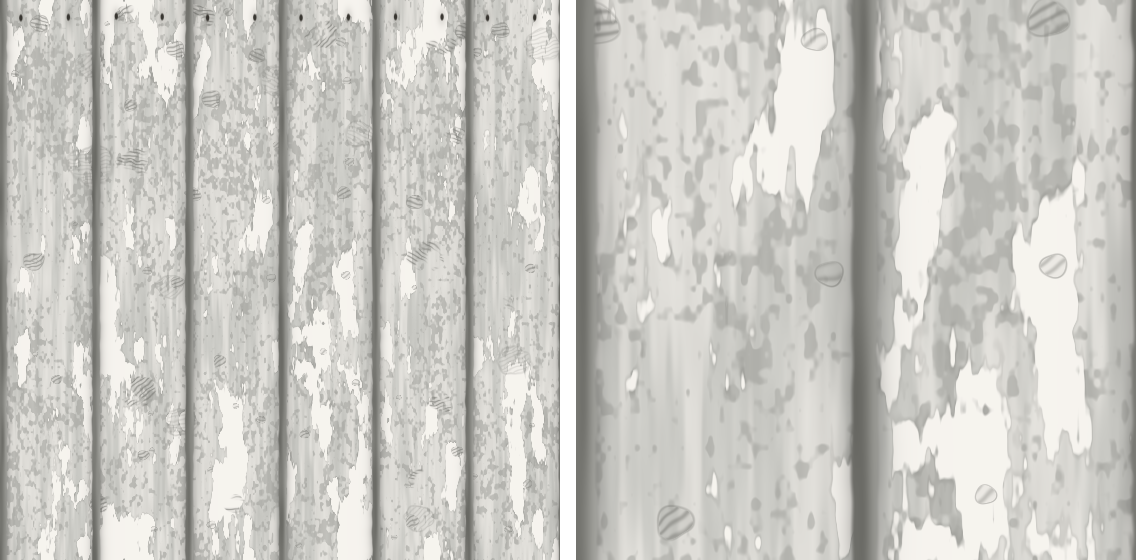
Left: the whole. Right: its middle third, enlarged.
Reproduce this texture procedurally as a Shadertoy shader.

```glsl
// Weathered whitewashed boards: six vertical planks with dark grooves, flaking
// paint, grain, hatched knots and nails. Stretched wrapping noise makes paint and
// grain, wrapping cells scatter the knots, so the square tiles on both axes.

const float PLANKS = 6.0;
const float GROOVE_SHIFT = 0.031;   // groove offset, in plank widths
const vec3 PAINT  = vec3(0.965, 0.955, 0.935);
const vec3 LIGHT  = vec3(0.875, 0.868, 0.848);
const vec3 MID    = vec3(0.79, 0.79, 0.77);
const vec3 GRIT   = vec3(0.66, 0.66, 0.64);
const vec3 SHADOW = vec3(0.45, 0.45, 0.43);
const vec3 RUST   = vec3(0.22, 0.21, 0.19);

float hash(vec2 p, float seed) {
    vec3 q = fract(p.xyx * vec3(0.1031, 0.1030, 0.0973) + seed * 0.137);
    q += dot(q, q.yzx + 33.33);
    return fract((q.x + q.y) * q.z);
}

// Value noise that wraps after freq cells
float noise(vec2 uv, vec2 freq, float seed) {
    vec2 p = uv * freq, i = floor(p), f = fract(p);
    f = f * f * (3.0 - 2.0 * f);
    vec2 a = mod(i, freq), b = mod(i + 1.0, freq);
    return mix(mix(hash(a, seed), hash(vec2(b.x, a.y), seed), f.x),
               mix(hash(vec2(a.x, b.y), seed), hash(b, seed), f.x), f.y);
}

float fbm(vec2 uv, vec2 freq, float gain, int octaves, float seed) {
    float sum = 0.0, total = 0.0, amp = 1.0;
    for (int k = 0; k < octaves; k++) {
        sum += amp * noise(uv, freq, seed + float(k) * 7.31);
        total += amp;
        amp *= gain;
        freq *= 2.0;
    }
    return sum / total;
}

// Scattered ovals filled with tilted hatching: darkness from 0 to 1
float knots(vec2 uv, float grid, vec2 radii, float chance, float rim, float seed) {
    vec2 p = uv * grid, home = floor(p);
    float dark = 0.0;
    float warp = noise(uv, vec2(90.0), seed);
    for (int y = -1; y <= 1; y++)
    for (int x = -1; x <= 1; x++) {
        vec2 cell = home + vec2(x, y), id = mod(cell, grid);
        if (hash(id, seed) > chance) continue;
        vec2 jitter = vec2(hash(id, seed + 1.7), hash(id, seed + 3.1));
        vec2 d = (p - cell - 0.15 - 0.7 * jitter) / grid;
        float size = hash(id, seed + 4.9), tilt = 1.4 * hash(id, seed + 6.3) - 0.9;
        float radius = mix(radii.x, radii.y, size * size);
        float angle = atan(d.y, d.x);
        float r = length(d * vec2(0.95, 1.1)) / radius;
        r += 0.07 * sin(3.0 * angle + 9.0 * size) + 0.25 * (warp - 0.5);
        float across = dot(d, vec2(sin(tilt), cos(tilt)));
        float hatch = 0.5 + 0.5 * sin(across * 950.0 + warp * 5.0);
        float inside = 1.0 - smoothstep(0.85, 1.0, r);
        float edge = 1.0 - smoothstep(0.0, 0.13, abs(r - 0.92));
        dark = max(dark, inside * (0.2 + 0.8 * hatch * hatch) * (1.0 - 0.5 * rim));
        dark = max(dark, edge * rim * (0.4 + 0.6 * warp));
    }
    return dark;
}

// Streaky grey wood, gritty wear and flakes of white paint
vec3 boardSurface(vec2 uv, float plank) {
    float streak = fbm(uv, vec2(72.0, 5.0), 0.6, 3, plank + 10.0);
    float wear = fbm(uv, vec2(18.0, 8.0), 0.6, 3, plank + 30.0);
    float speck = fbm(uv, vec2(150.0, 90.0), 0.7, 2, plank + 50.0);
    float flake = fbm(uv, vec2(26.0, 8.0), 0.62, 5, plank + 70.0);
    vec3 color = mix(LIGHT, MID, smoothstep(0.42, 0.68, streak));
    float grit = smoothstep(0.52, 0.72, speck + 0.7 * (wear - 0.5));
    color = mix(color, GRIT, 0.65 * grit);
    color += 0.05 * (noise(uv, vec2(240.0, 24.0), plank + 90.0) - 0.5);
    float lip = smoothstep(0.575, 0.605, flake) - smoothstep(0.605, 0.62, flake);
    color -= 0.05 * lip;
    return mix(color, PAINT, smoothstep(0.605, 0.628, flake));
}

// Oval nail head with a soft stain around it
float nail(vec2 d) {
    float r = length(d / vec2(0.0042, 0.0085));
    return 0.85 * (1.0 - smoothstep(0.4, 1.0, r)) + 0.15 * exp(-r * r * 0.3);
}

void mainImage(out vec4 fragColor, in vec2 fragCoord) {
    vec2 uv = fragCoord / iResolution.xy;
    float s = uv.x * PLANKS - GROOVE_SHIFT;
    float plank = mod(floor(s), PLANKS), along = fract(s);
    vec3 color = boardSurface(uv, plank);

    // Knots: dark, small, broad and pale, then broken scratches
    float scratch = smoothstep(0.4, 0.65, fbm(uv, vec2(40.0, 50.0), 0.6, 2, 120.0));
    float mark = 0.75 * knots(uv, 7.0, vec2(0.009, 0.019), 0.42, 0.6, 131.0);
    mark = max(mark, 0.65 * knots(uv, 9.0, vec2(0.005, 0.009), 0.42, 0.8, 142.0));
    mark = max(mark, 0.32 * knots(uv, 5.0, vec2(0.022, 0.042), 0.4, 0.9, 153.0));
    mark = max(mark, 0.6 * scratch * knots(uv, 6.0, vec2(0.02, 0.034), 0.35, 0.0, 164.0));
    color = mix(color, SHADOW, mark);

    // A pair of nails near the top of every plank
    for (int k = 0; k < 2; k++) {
        float drift = hash(vec2(plank, k), 175.0) - 0.5;
        vec2 d = vec2((along - 0.2 - 0.5 * float(k) - 0.03 * drift) / PLANKS,
                      uv.y - 0.969 - 0.004 * drift);
        color = mix(color, RUST, nail(d));
    }

    // Groove: rounded board edges, then a dark slot lit on its right side
    float g = along > 0.5 ? along - 1.0 : along;
    float side = abs(g) + 0.012 * (noise(uv, vec2(6.0, 60.0), 186.0) - 0.5);
    color *= 1.0 - 0.24 * exp(-max(side - 0.04, 0.0) / 0.035);
    float grain = noise(uv, vec2(180.0, 14.0), 197.0) - 0.5;
    vec3 slot = mix(SHADOW, SHADOW + 0.15, smoothstep(-0.015, 0.045, g)) + 0.1 * grain;
    color = mix(slot, color, smoothstep(0.032, 0.052, side));

    fragColor = vec4(clamp(color, 0.0, 1.0), 1.0);
}
```
